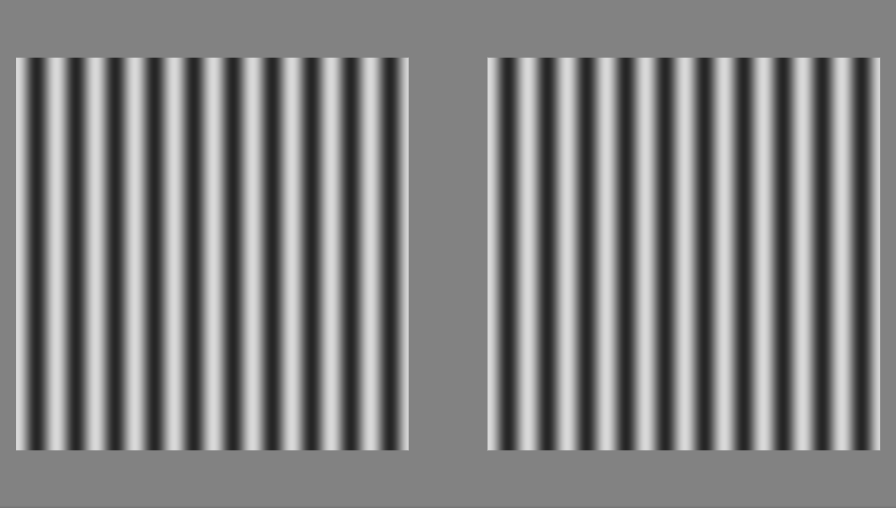
Give the GLSL for this pattern, as a WebGL 2 fragment shader.

```glsl
#version 300 es
precision highp float;

uniform vec2 u_resolution;
out vec4 fragColor;

const float TAU = 6.2831853;
const float HALF_SIDE = 0.2191;

float boxDistance(vec2 p, float halfSide) {
    vec2 d = abs(p) - halfSide;
    return length(max(d, 0.0)) + min(max(d.x, d.y), 0.0);
}

// Vertical sine grating with ten cycles across the panel
float grating(float x) {
    float cycles = 10.0 * (x + HALF_SIDE - 0.0012) / (2.0 * HALF_SIDE);
    return 0.498 + 0.353 * cos(TAU * cycles);
}

void main() {
    // Centered coordinates, one unit per canvas width
    vec2 p = (gl_FragCoord.xy - 0.5 * u_resolution) / u_resolution.x;
    float pixel = 1.0 / u_resolution.x;

    // Gray ground with a faint shade along the bottom edge
    float height = gl_FragCoord.y / u_resolution.x;
    float gray = mix(0.46, 0.508, smoothstep(0.0, 0.003, height));

    // Two equal square panels, left and right of the center
    vec2 local = vec2(p.x - (p.x < 0.0 ? -0.263 : 0.2632), p.y);
    float inside = clamp(0.5 - boxDistance(local, HALF_SIDE) / pixel, 0.0, 1.0);
    gray = mix(gray, grating(local.x), inside);

    fragColor = vec4(vec3(gray), 1.0);
}
```
